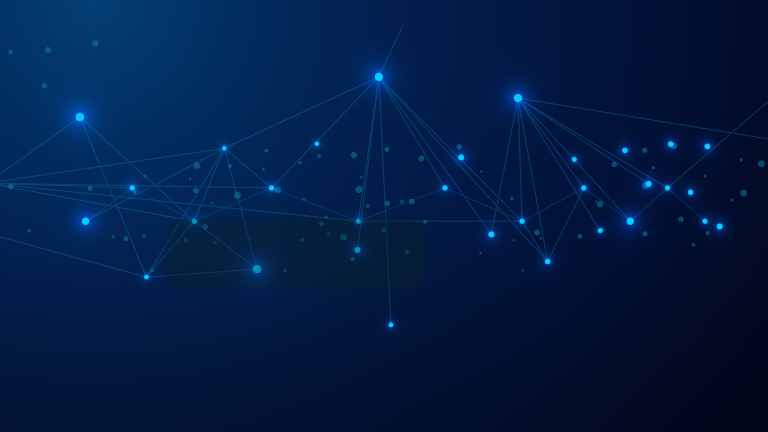
Write a Shadertoy shader that draws this background.

```glsl
// Glowing node network strung across a deep blue gradient, with a soft dark panel.

#define HUB_LEFT   vec2(0.185, 0.729)
#define HUB_BASE   vec2(0.595, 0.377)
#define HUB_CREST  vec2(0.877, 0.822)
#define HUB_SECOND vec2(1.199, 0.773)
#define HUB_LOW    vec2(0.905, 0.248)
#define EDGE_LEFT  vec2(-0.03, 0.576)
#define EDGE_RIGHT vec2(1.83, 0.670)
#define LINE_WIDTH 0.0004
#define LINE_ALPHA 0.30
#define GLOW_REACH 0.011
#define DOT_CELL   0.085

const vec3 CORE_COLOR = vec3(0.02, 0.80, 1.0);
const vec3 GLOW_COLOR = vec3(0.0, 0.36, 0.95);
const vec3 LINE_COLOR = vec3(0.06, 0.52, 0.72);
const vec3 DOT_COLOR = vec3(0.04, 0.48, 0.65);
const vec3 PANEL_COLOR = vec3(0.03, 0.13, 0.14);

float hash(vec2 p) {
    return fract(sin(dot(p, vec2(127.1, 311.7))) * 43758.5);
}

// Outer chain: zigzag of uneven steps and layered waves, pinned at the hubs.
vec2 rimNode(int i) {
    if (i == 0) return HUB_LEFT;
    if (i == 3) return HUB_BASE;
    if (i == 6) return HUB_CREST;
    if (i == 7) return HUB_LOW;
    if (i == 10) return HUB_SECOND;
    float k = float(i);
    float t = k / 19.0;
    float x = 0.185 + 1.481 * (1.0 - pow(1.0 - t, 1.75));
    x -= 0.08 * smoothstep(0.5, 2.0, k) * sin(0.2513 * (k - 6.5));
    float top = 0.645 + 0.022 * cos(0.503 * (k - 4.0));
    float bottom = mix(0.37, 0.54, t) + 0.075 * cos(0.74 * (k - 7.0));
    return vec2(x, i % 2 == 0 ? top : bottom);
}

// Inner chain: a shallow zigzag with wavy spacing.
vec2 midNode(int i) {
    float j = float(i);
    float x = 0.255 + 0.1435 * j - 0.097 * cos(0.63 * (j - 1.5));
    return vec2(x, 0.530 + (i % 2 == 0 ? -0.042 : 0.035));
}

// Coverage of a thin segment.
float link(vec2 p, vec2 a, vec2 b, float px) {
    vec2 ab = b - a;
    float h = clamp(dot(p - a, ab) / dot(ab, ab), 0.0, 1.0);
    return smoothstep(LINE_WIDTH + px, 0.0, length(p - a - ab * h));
}

float disc(float d, float radius, float px) {
    return smoothstep(radius + 0.6 * px, radius - 0.6 * px, d);
}

void addNode(inout vec3 col, vec2 p, vec2 center, float radius, float px) {
    float d = length(p - center);
    float size = radius / 0.007;
    col += GLOW_COLOR * 0.7 * exp(-d / (GLOW_REACH * size * size));
    col = mix(col, CORE_COLOR, disc(d, radius, px));
}

float network(vec2 p, float px) {
    float n = link(p, HUB_CREST, vec2(0.933, 0.942), px);
    n = max(n, link(p, HUB_CREST, rimNode(2), px));
    n = max(n, link(p, HUB_SECOND, EDGE_RIGHT, px));
    n = max(n, link(p, midNode(9), vec2(1.83, 0.81), px));
    n = max(n, link(p, EDGE_LEFT, HUB_LEFT, px));
    n = max(n, link(p, EDGE_LEFT, rimNode(2), px));
    n = max(n, link(p, vec2(-0.03, 0.46), rimNode(1), px));
    n = max(n, link(p, midNode(4), midNode(6), px));
    for (int k = 0; k < 4; k++) {
        n = max(n, link(p, HUB_CREST, rimNode(2 * k + 5), px));
        n = max(n, link(p, HUB_CREST, midNode(k + 3), px));
        n = max(n, link(p, HUB_SECOND, midNode(k + 6), px));
        n = max(n, link(p, HUB_SECOND, rimNode(2 * k + 9), px));
        n = max(n, link(p, EDGE_LEFT, midNode(k + 1), px));
        n = max(n, link(p, rimNode(k), midNode(2), px));
    }
    for (int k = 1; k < 3; k++) {
        n = max(n, link(p, rimNode(k), rimNode(k + 1), px));
        n = max(n, link(p, rimNode(1), rimNode(3 * k - 3), px));
        n = max(n, link(p, rimNode(2), midNode(3 * k - 3), px));
        n = max(n, link(p, rimNode(11), midNode(k + 5), px));
    }
    for (int k = 0; k < 10; k++)
        n = max(n, 0.7 * link(p, midNode(k), midNode(k + 1), px));
    return n;
}

// Faint cellular dots, kept to the network band and the upper left.
float faintDots(vec2 p, float largest, float px) {
    vec2 cell = floor(p / DOT_CELL);
    vec2 center = (cell + 0.2 + 0.6 * vec2(hash(cell + 7.0), hash(cell + 19.0))) * DOT_CELL;
    float band = step(abs(center.y - 0.54), 0.14);
    float corner = step(center.x, 0.25) * step(abs(center.y - 0.85), 0.07);
    float radius = largest * mix(0.5, 1.0, hash(cell + 31.0));
    return step(0.45, hash(cell)) * max(band, corner) * disc(length(p - center), radius, px);
}

void mainImage(out vec4 fragColor, in vec2 fragCoord) {
    vec2 p = fragCoord / iResolution.y;
    float px = 1.0 / iResolution.y;

    // Gradient falling away from the upper left
    float d = length(p - vec2(0.22, 1.0));
    vec3 col = vec3(0.008, 0.25 * exp(-1.02 * d), 0.46 * exp(-0.6 * d));
    col *= mix(0.84, 1.0, smoothstep(0.0, 0.5, p.y));
    col *= 1.0 - 0.3 * smoothstep(1.3, 1.95, d);

    // Dots and links
    col = mix(col, DOT_COLOR, 0.55 * faintDots(p, 0.008, px));
    col = mix(col, DOT_COLOR, 0.45 * faintDots(p + vec2(3.44, 0.03), 0.005, px) * step(0.25, p.x));
    col = mix(col, LINE_COLOR, LINE_ALPHA * network(p, px));

    // Lit nodes, larger at the hubs
    for (int i = 0; i < 20; i++) {
        bool hub = i == 0 || i == 3 || i == 6 || i == 10;
        addNode(col, p, rimNode(i), hub ? 0.0095 : mix(0.005, 0.007, hash(vec2(i, 5))), px);
    }
    for (int i = 0; i < 11; i++)
        addNode(col, p, midNode(i), i % 8 == 0 ? 0.0085 : 0.006, px);

    // Translucent rounded panel
    vec2 q = abs(p - vec2(0.682, 0.412)) - vec2(0.300, 0.083) + 0.045;
    float panel = length(max(q, 0.0)) + min(max(q.x, q.y), 0.0) - 0.045;
    col = mix(col, PANEL_COLOR, 0.34 * smoothstep(px, -px, panel));

    fragColor = vec4(clamp(col, 0.0, 1.0), 1.0);
}
```
